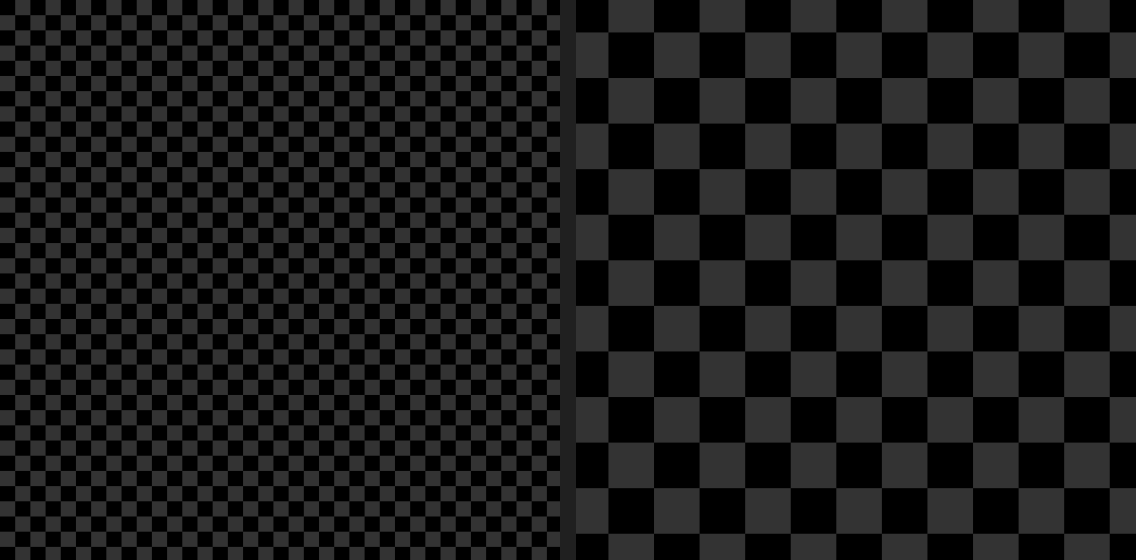
Left, the full canvas; right, a detail of the centre.
Reproduce this pattern procedurally as a WebGL 2 fragment shader.

```glsl
#version 300 es
precision highp float;

uniform vec2 u_resolution;
out vec4 fragColor;

const float CELLS_PER_SIDE = 36.864;
const vec3 BLACK = vec3(0.0);
const vec3 CHARCOAL = vec3(0.2);

// Square wave per axis: +1 on even cells, -1 on odd, ramped over one pixel.
vec2 cellSign(vec2 cell, float pixelWidth) {
    vec2 edgeDistance = 0.5 - abs(mod(cell + 0.5, 2.0) - 1.0);
    return clamp(edgeDistance / (0.5 * pixelWidth), -1.0, 1.0);
}

// Coverage of the odd squares: 0 where the signs agree, 1 where they differ.
float checker(vec2 cell, float pixelWidth) {
    vec2 wave = cellSign(cell, pixelWidth);
    return 0.5 - 0.5 * wave.x * wave.y;
}

void main() {
    // Whole cells start at the top left corner; the far sides are cut off.
    vec2 fromTopLeft = vec2(gl_FragCoord.x, u_resolution.y - gl_FragCoord.y);
    float cellsPerPixel = CELLS_PER_SIDE / min(u_resolution.x, u_resolution.y);

    float coverage = checker(fromTopLeft * cellsPerPixel, cellsPerPixel);
    fragColor = vec4(mix(BLACK, CHARCOAL, coverage), 1.0);
}
```
